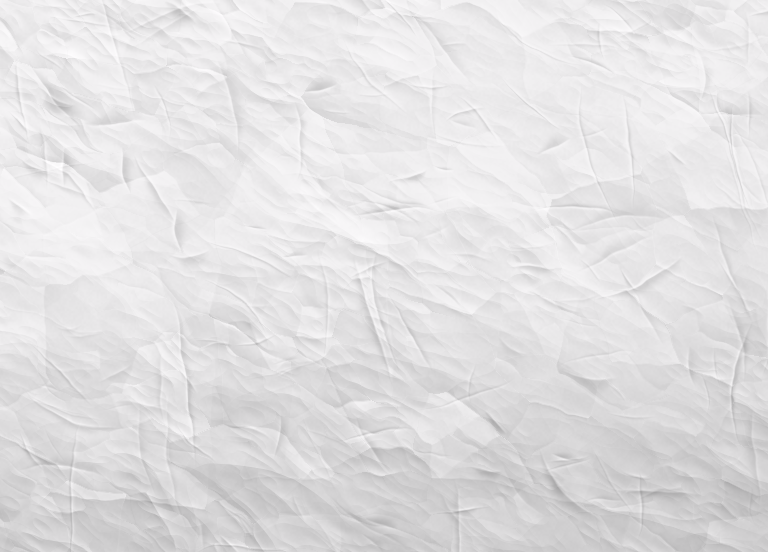
Give the GLSL for this texture, as a WebGL 2 fragment shader.

```glsl
#version 300 es
precision highp float;
// Crumpled white paper under soft light from above.
// Faint Voronoi facets and ridged wrinkle relief are lit along their folds;
// many short tapering creases, a broad falloff of light and grain are added.

uniform vec2 u_resolution;
out vec4 fragColor;

const vec2 LIGHT = vec2(0.33, 0.94);
const int CREASE_COUNT = 200;

vec3 hash3(vec3 p) {
    p = fract(p * vec3(0.1031, 0.1030, 0.0973));
    p += dot(p, p.yxz + 33.33);
    return fract((p.xxy + p.yxx) * p.zyx);
}

float valueNoise(vec2 p, float seed) {
    vec2 i = floor(p), f = p - i;
    f = f * f * (3.0 - 2.0 * f);
    float a = hash3(vec3(i, seed)).x;
    float b = hash3(vec3(i + vec2(1, 0), seed)).x;
    float c = hash3(vec3(i + vec2(0, 1), seed)).x;
    float d = hash3(vec3(i + vec2(1, 1), seed)).x;
    return mix(mix(a, b, f.x), mix(c, d, f.x), f.y);
}

// Centred fractal noise, roughly -0.5 to 0.5.
float fbm(vec2 p, float seed) {
    float sum = 0.0, amp = 0.55;
    for (int i = 0; i < 4; i++) {
        sum += amp * (valueNoise(p, seed + float(i)) - 0.5);
        p = mat2(1.6, 1.2, -1.2, 1.6) * p;
        amp *= 0.5;
    }
    return sum;
}

mat2 rotation(float angle) {
    float c = cos(angle), s = sin(angle);
    return mat2(c, s, -s, c);
}

// Height of sharp-crested wrinkles, drawn out along a falling diagonal.
float wrinkleHeight(vec2 p, float seed) {
    float sum = 0.0, freq = 7.0;
    for (int i = 0; i < 4; i++) {
        float turn = 0.45 + 0.35 * (float(i % 2) - 0.5);
        vec2 q = rotation(turn) * p * vec2(0.65, 1.3);
        sum -= abs(valueNoise(q * freq, seed + float(i)) - 0.5) / freq;
        freq *= 1.9;
    }
    return sum;
}

vec2 facetSite(vec2 cell, float seed) {
    return cell + hash3(vec3(cell, seed)).xy;
}

// Signed light on facets: every shared edge is a fold of random
// strength, lit on one side and shaded on the other.
float facets(vec2 p, vec2 light, float soft, float seed) {
    vec2 base = floor(p), home = base, site = p;
    float nearest = 1e3;
    for (int y = -1; y <= 1; y++)
    for (int x = -1; x <= 1; x++) {
        vec2 cell = base + vec2(x, y);
        vec2 s = facetSite(cell, seed);
        float d = distance(p, s);
        if (d < nearest) { nearest = d; home = cell; site = s; }
    }
    float shade = 0.0, edge = 1.0;
    for (int y = -2; y <= 2; y++)
    for (int x = -2; x <= 2; x++) {
        if (x == 0 && y == 0) continue;
        vec2 cell = home + vec2(x, y);
        vec2 other = facetSite(cell, seed);
        vec2 normal = normalize(other - site);
        float d = max(dot(0.5 * (site + other) - p, normal), 0.0);
        vec3 fold = hash3(vec3(home + cell, seed + 17.0));
        float strength = fold.x * 2.0 - 1.0;
        strength *= abs(strength);
        float reach = mix(0.04, 0.25, fold.y * fold.y);
        shade += strength * dot(normal, light) * exp(-d / reach) * smoothstep(0.0, soft, d);
        edge = min(edge, d);
    }
    float tilt = hash3(vec3(home, seed + 31.0)).z - 0.5;
    return shade + 0.4 * tilt * smoothstep(0.0, soft, edge);
}

// Facets turned and stretched; the light turns with them.
float turnedFacets(vec2 p, float angle, vec2 scale, float soft, float seed) {
    mat2 turn = rotation(angle);
    return facets(turn * p * scale, turn * LIGHT, soft * scale.y, seed);
}

// A bent wedge of shadow with one sharp side and a thin glint along it.
float crease(vec2 d, float len, float width, float bend, float soft) {
    float u = d.x / len;
    float taper = max(1.0 - u * u, 0.0);
    float v = d.y + bend * len * u * u;
    float w = width * taper * (0.6 + 0.4 * u) + 0.0005;
    float fall = max(v, 0.0) / w;
    float shadow = smoothstep(-soft, soft, v) * exp(-fall * fall);
    float glint = exp(-abs(v + 1.5 * soft) / (1.5 * soft));
    return taper * (0.6 * glint - shadow);
}

float creases(vec2 p, float aspect, float soft) {
    float sum = 0.0;
    for (int i = 0; i < CREASE_COUNT; i++) {
        vec3 place = hash3(vec3(float(i), 5.0, 71.0));
        vec2 d = p - place.xy * vec2(aspect, 1.0);
        if (dot(d, d) > 0.04) continue;
        vec3 form = hash3(vec3(float(i), 23.0, 37.0));
        vec3 look = hash3(vec3(float(i), 59.0, 11.0));
        // Upright folds gather at the right; the rest lean downhill.
        float upright = step(0.85, place.z + 0.5 * smoothstep(0.8, 0.95, place.x));
        float angle = mix(-0.35 + 1.6 * (form.x - 0.5), 1.7 + 0.4 * (form.x - 0.5), upright);
        float len = mix(0.025, 0.1, form.y * form.y) * (1.0 + 0.6 * upright);
        float width = mix(0.003, 0.028, form.z * form.z);
        d = d * rotation(angle);
        d.y *= look.x < 0.7 ? -1.0 : 1.0;
        sum += mix(0.035, 0.125, look.y) * crease(d, len, width, 0.4 * (look.z - 0.5), soft);
    }
    return sum;
}

void main() {
    vec2 p = gl_FragCoord.xy / u_resolution.y;
    float aspect = u_resolution.x / u_resolution.y;
    float soft = max(0.0016, 0.65 / u_resolution.y);

    // Uneven warping breaks up the straight folds.
    vec2 warp = vec2(fbm(p * 8.0, 3.0), fbm(p * 8.0, 13.0));
    vec2 q = p + 0.05 * warp;
    float rough = smoothstep(-0.2, 0.2, fbm(p * 3.5, 41.0));

    // Broad light, dimmer at the bottom and the right margin.
    float tone = mix(0.81, 0.927, smoothstep(-0.05, 0.65, p.y));
    tone -= 0.025 * smoothstep(0.75, 1.0, p.x / aspect);
    tone += 0.04 * fbm(p * 2.2, 53.0);

    // Facets from large and calm to small and patchy.
    tone += 0.06 * turnedFacets(q, 0.3, vec2(3.2, 4.2), soft, 101.0);
    tone += 0.075 * turnedFacets(q, 0.6, vec2(6.5, 9.0), soft, 151.0);
    tone += mix(0.03, 0.1, rough) * turnedFacets(q, 0.4, vec2(12.0, 21.0), soft, 211.0);

    // Wrinkle relief, lit by its slope toward the light.
    vec2 r = p + 0.03 * warp;
    float slope = (wrinkleHeight(r, 307.0) - wrinkleHeight(r + LIGHT * soft, 307.0)) / soft;
    tone += mix(0.008, 0.026, rough) * slope;
    tone += creases(p + 0.03 * warp, aspect, soft);

    // Paper grain, then a gentle shoulder on the highlights.
    tone += 0.012 * (valueNoise(p * 260.0, 83.0) - 0.5);
    tone = min(tone, 0.94 + 0.45 * (tone - 0.94));
    fragColor = vec4(clamp(tone * vec3(1.002, 0.997, 1.002), 0.0, 1.0), 1.0);
}
```
